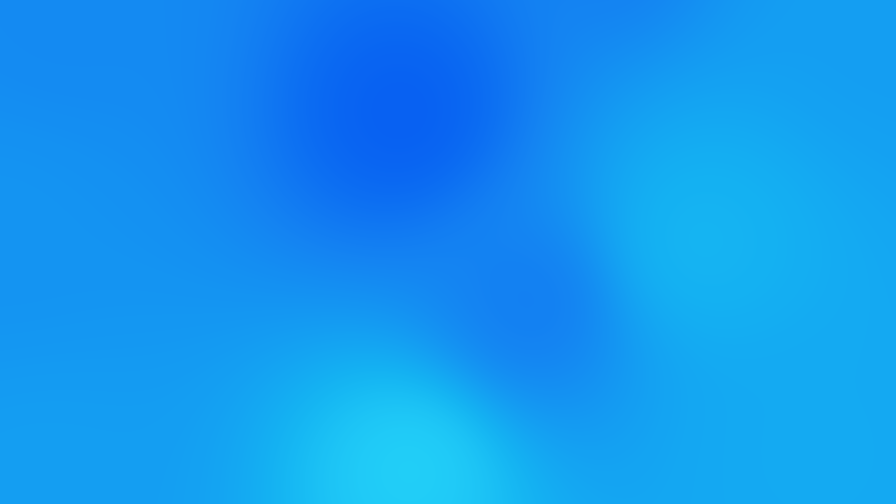
This background is drawn by a WebGL 2 fragment shader. Its source:

```glsl
#version 300 es
precision highp float;
// Soft blue mesh gradient: a deep blue pool between two cyan glows.

uniform vec2 u_resolution;
out vec4 fragColor;

const float TAU = 6.2831853;
const int SITE_COUNT = 10;
const float SOFTNESS = 0.012;
const float FALLOFF_POWER = 1.5;
const float BAND_COUNT = 80.0;
const float BAND_DEPTH = 0.001;

// Each site: position in canvas heights, tone, strength.
const vec4 SITES[SITE_COUNT] = vec4[](
    vec4(0.80, 0.77, 0.37, 0.6),    // deep blue pool
    vec4(1.06, 0.40, 0.49, 0.7),    // blue tongue
    vec4(0.82, 0.08, 0.82, 0.5),    // lower cyan glow
    vec4(1.38, 0.52, 0.71, 1.0),    // right cyan glow
    vec4(0.00, 0.55, 0.58, 1.0),    // left side
    vec4(0.12, 0.97, 0.54, 1.0),    // upper left
    vec4(0.08, 0.03, 0.62, 1.0),    // lower left
    vec4(1.60, 0.10, 0.665, 1.0),   // lower right
    vec4(1.78, 0.95, 0.62, 1.0),    // upper right
    vec4(1.22, 1.08, 0.50, 0.25)    // upper edge
);

// Smooth inverse-distance influence of a site.
float influence(vec2 p, vec2 center, float strength) {
    vec2 d = p - center;
    return strength * pow(dot(d, d) + SOFTNESS, -FALLOFF_POWER);
}

// Weighted average of all site tones.
float toneField(vec2 p) {
    float toneSum = 0.0;
    float weightSum = 0.0;
    for (int i = 0; i < SITE_COUNT; i++) {
        vec4 site = SITES[i];
        float weight = influence(p, site.xy, site.w);
        toneSum += weight * site.z;
        weightSum += weight;
    }
    return toneSum / weightSum;
}

// Faint contour bands that follow the gradient.
float addBands(float tone, float count, float depth) {
    return tone + depth * sin(tone * TAU * count);
}

// Tone sets the green channel; red lifts gently with it.
vec3 blueRamp(float tone) {
    float red = mix(0.03, 0.08, smoothstep(0.36, 0.54, tone));
    red += 0.05 * smoothstep(0.69, 0.82, tone);
    float blue = 0.95 + 0.02 * smoothstep(0.70, 0.82, tone);
    return vec3(red, tone, blue);
}

void main() {
    vec2 uv = gl_FragCoord.xy / u_resolution;
    vec2 p = uv * vec2(16.0 / 9.0, 1.0);
    float tone = addBands(toneField(p), BAND_COUNT, BAND_DEPTH);
    fragColor = vec4(blueRamp(tone), 1.0);
}
```
